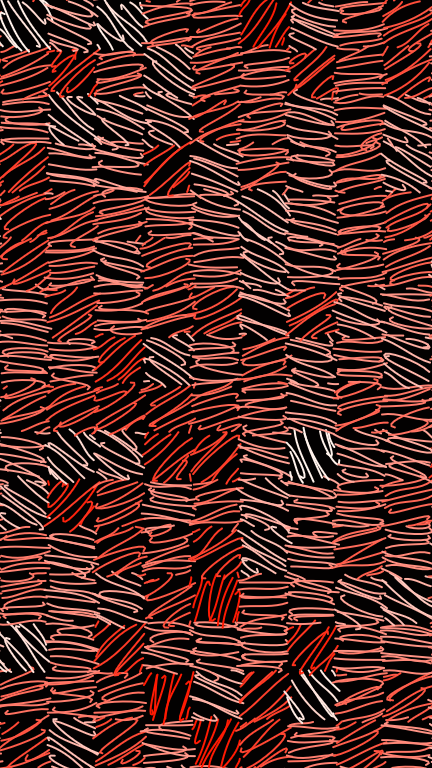
A Shadertoy shader for this pattern:

```glsl
// Woven grid of hand-drawn strokes: each cell has its own slant, and the slant sets its colour.

const float COLUMNS = 9.0;
const int STROKES = 9;
const int SEGMENTS = 9;
const float HALF_WIDTH = 0.0205;
const vec3 GROUND = vec3(0.012, 0.004, 0.004);
const vec3 PALE = vec3(1.0, 0.95, 0.92);
const vec3 RED = vec3(1.0, 0.10, 0.01);

// Four random values in 0..1
vec4 hash4(vec3 p) {
    vec4 q = fract(p.xyzx * vec4(0.1031, 0.1030, 0.0973, 0.1099));
    q += dot(q, q.wzxy + 33.33);
    return fract((q.xxyz + q.yzzw) * q.zywx);
}

float segmentDistance(vec2 p, vec2 a, vec2 b) {
    vec2 pa = p - a, ba = b - a;
    float t = clamp(dot(pa, ba) / max(dot(ba, ba), 1e-6), 0.0, 1.0);
    return length(pa - ba * t);
}

vec2 bezier(vec2 a, vec2 b, vec2 c, vec2 d, float t) {
    float s = 1.0 - t;
    return s * s * s * a + 3.0 * s * s * t * b + 3.0 * s * t * t * c + t * t * t * d;
}

float bezierDistance(vec2 p, vec2 a, vec2 b, vec2 c, vec2 d) {
    float nearest = 1e3;
    vec2 last = a;
    for (int i = 1; i <= SEGMENTS; i++) {
        vec2 next = bezier(a, b, c, d, float(i) / float(SEGMENTS));
        nearest = min(nearest, segmentDistance(p, last, next));
        last = next;
    }
    return nearest;
}

// Entry and exit of a line through the unit square centred on the origin
vec2 squareChord(vec2 origin, vec2 dir) {
    vec2 safeDir = mix(vec2(1e-4), dir, step(1e-4, abs(dir)));
    vec2 t0 = (-0.5 - origin) / safeDir;
    vec2 t1 = (0.5 - origin) / safeDir;
    vec2 near = min(t0, t1), far = max(t0, t1);
    return vec2(max(near.x, near.y), min(far.x, far.y));
}

// Some stroke ends curl back on themselves
void curlEnd(inout vec2 end, inout vec2 control, vec2 inward, vec2 side, float chance) {
    if (chance < 0.24) {
        control = end - inward * 0.16;
        end += inward * 0.13 + side * (chance < 0.12 ? 0.13 : -0.13);
    }
}

// Slant clusters around level, leaning slightly upward to the right
float cellSlant(vec2 cell) {
    vec4 r = hash4(vec3(cell, 71.0));
    return (r.x + r.y + r.z - 1.5) * 0.92 + 0.08;
}

float strokeDistance(vec2 p, float slant, float lane, vec4 shape, vec4 ends) {
    vec2 dir = vec2(cos(slant), sin(slant));
    vec2 side = vec2(-dir.y, dir.x);
    vec2 origin = side * lane * (abs(dir.x) + abs(dir.y));
    vec2 chord = squareChord(origin, dir);
    if (chord.y - chord.x < 0.12) return 1e3;

    chord += (ends.xy - 0.5) * 0.14;
    vec2 start = origin + dir * chord.x + side * (shape.x - 0.5) * 0.15;
    vec2 finish = origin + dir * chord.y + side * (shape.y - 0.5) * 0.15;
    float bend = 0.26 * min(chord.y - chord.x, 1.0);
    vec2 c1 = mix(start, finish, 0.33) + side * (shape.z - 0.5) * bend;
    vec2 c2 = mix(start, finish, 0.67) + side * (shape.w - 0.5) * bend;
    if (chord.y - chord.x > 0.5) {
        curlEnd(start, c1, dir, side, ends.z);
        curlEnd(finish, c2, -dir, side, ends.w);
    }
    return bezierDistance(p, start, c1, c2, finish);
}

vec3 slantColour(float slant) {
    return mix(PALE, RED, clamp(0.5 + slant / 2.1, 0.0, 1.0));
}

// Lay all strokes of one cell over the colour so far
vec3 drawCell(vec3 colour, vec2 p, vec2 cell, float pixel) {
    float slant = cellSlant(cell);
    vec2 local = p - cell - 0.5;
    for (int i = 0; i < STROKES; i++) {
        vec4 shape = hash4(vec3(cell, float(i) + 5.0));
        vec4 ends = hash4(vec3(cell + 37.0, float(i) + 23.0));
        float lane = (float(i) + 0.5 + (shape.x - shape.w) * 0.3) / float(STROKES) - 0.5;
        float strokeSlant = slant + (ends.x - ends.y) * 0.16;
        float d = strokeDistance(local, strokeSlant, lane, shape, ends);
        float cover = clamp(0.5 + (HALF_WIDTH - d) / pixel, 0.0, 1.0);
        colour = mix(colour, slantColour(strokeSlant), cover);
    }
    return colour;
}

void mainImage(out vec4 fragColor, in vec2 fragCoord) {
    float pixel = COLUMNS / iResolution.x;
    vec2 p = fragCoord * pixel;
    vec2 corner = floor(p - 0.5);
    vec3 colour = GROUND;
    // Strokes overrun their cell, so visit the four nearest cells
    for (int y = 0; y < 2; y++)
        for (int x = 0; x < 2; x++)
            colour = drawCell(colour, p, corner + vec2(x, y), pixel);
    fragColor = vec4(colour, 1.0);
}
```
